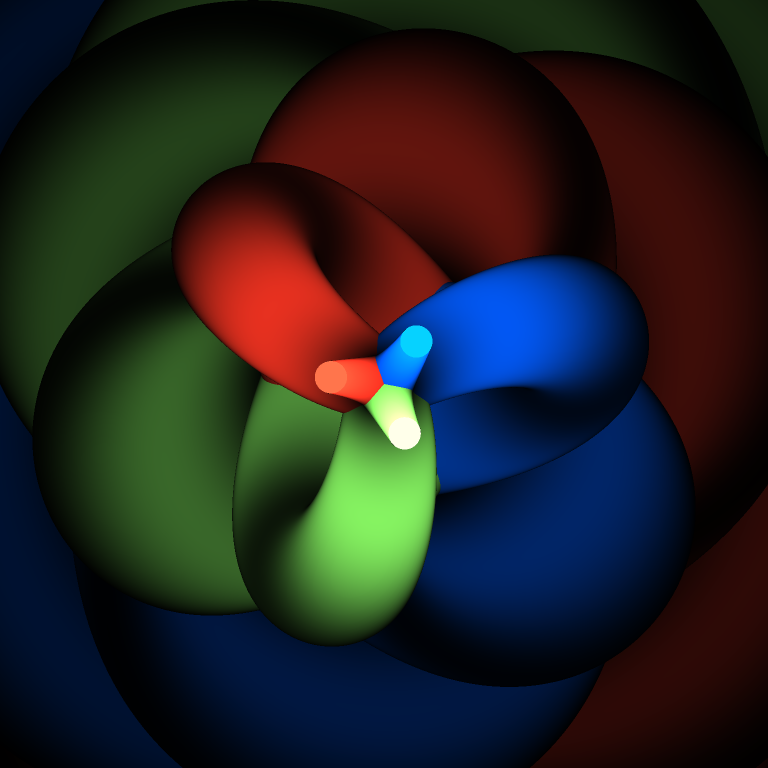
This background is drawn by a WebGL 2 fragment shader. Its source:

```glsl
#version 300 es
// Three glossy horns, red, blue and green, coiling outward from a dark centre.
precision highp float;

#define START 0.323       // depth of the cut tips
#define SWING 0.125       // half of the outward swing of each horn
#define TIP_RADIUS 0.021
#define GROWTH 0.117      // radius gained per swing
#define TURN 0.977        // clockwise turn per swing, in radians
#define PHASE 3.33        // angle of the first horn at depth zero
#define SOFTNESS 0.29     // width of the dark rim
#define FOG 0.74
#define STEPS 180
#define SAMPLES 2

uniform vec2 u_resolution;
out vec4 outColor;

const float TAU = 6.2831853;
const vec3 HORN_COLORS[3] = vec3[3](
    vec3(0.95, 0.20, 0.13), vec3(0.01, 0.36, 1.00), vec3(0.55, 1.00, 0.40));

float hornAngle(float depth, int horn) {
    return PHASE - TURN * depth - float(horn) * TAU / 3.0;
}

float swing(float depth) {
    return SWING * (1.0 + cos(TAU * depth));
}

vec2 hornCenter(float depth, int horn) {
    float a = hornAngle(depth, horn);
    return swing(depth) * vec2(cos(a), sin(a));
}

// Velocity of the slice centre as depth grows
vec2 hornVelocity(float depth, int horn) {
    float a = hornAngle(depth, horn);
    vec2 radial = vec2(cos(a), sin(a));
    vec2 tangent = vec2(-radial.y, radial.x);
    return -SWING * TAU * sin(TAU * depth) * radial - TURN * swing(depth) * tangent;
}

// Distance to the nearest circular slice at one depth
float sliceDistance(vec2 p, float depth, out int nearest) {
    float best = 1e5;
    for (int i = 0; i < 3; i++) {
        float d = length(p - hornCenter(depth, i));
        if (d < best) { best = d; nearest = i; }
    }
    return best - TIP_RADIUS - GROWTH * (depth - START);
}

// Light fades with depth, at the rims and where the horn moves slowly
vec3 shade(vec2 p, float depth, int horn) {
    vec2 normal = normalize(p - hornCenter(depth, horn));
    float slope = max(dot(hornVelocity(depth, horn), normal) + GROWTH, 0.0);
    float facing = slope / length(vec2(slope, SOFTNESS));
    float pace = sin(TAU * depth);
    float glow = pow((pace * pace + 0.2) / 1.2, 0.75 + 0.3 * depth);
    return HORN_COLORS[horn] * facing * glow * FOG / depth;
}

// March through the stacked slices, front to back
vec3 render(vec2 p) {
    int horn = 0;
    float depth = START;
    float d = sliceDistance(p, depth, horn);
    if (d < 0.0) return HORN_COLORS[horn] * FOG / START;
    for (int i = 0; i < STEPS; i++) {
        depth += max(d / 0.95, 0.0008);
        d = sliceDistance(p, depth, horn);
        if (d < 0.0002) break;
    }
    return shade(p, depth, horn);
}

void main() {
    float unit = min(u_resolution.x, u_resolution.y);
    vec3 color = vec3(0.0);
    // Average a small grid of samples to smooth the edges
    for (int y = 0; y < SAMPLES; y++) {
        for (int x = 0; x < SAMPLES; x++) {
            vec2 offset = (vec2(x, y) + 0.5) / float(SAMPLES) - 0.5;
            vec2 p = (gl_FragCoord.xy + offset - 0.5 * u_resolution) / unit;
            color += clamp(render(p), 0.0, 1.0);
        }
    }
    outColor = vec4(color / float(SAMPLES * SAMPLES), 1.0);
}
```
